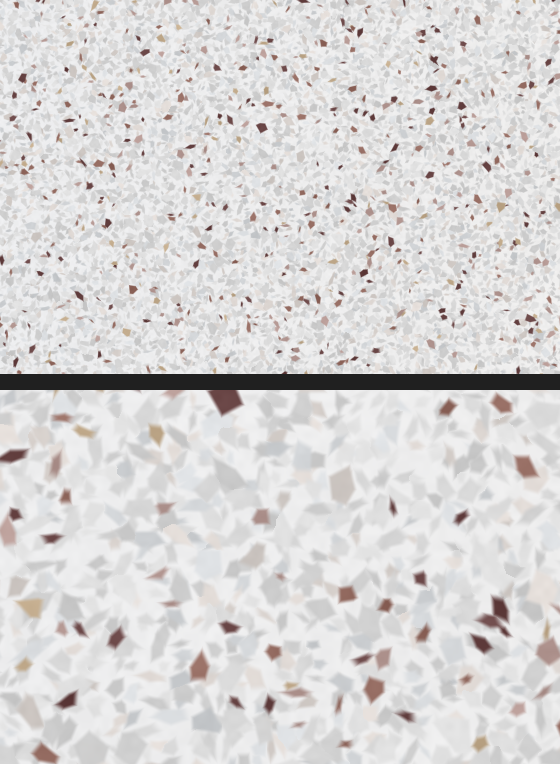
Top: the whole. Bottom: its middle third, enlarged.
A WebGL 2 fragment shader for this texture:

```glsl
#version 300 es
precision highp float;
// Pale terrazzo: dense grey stone chips and sparse red-brown ones set in white cement.

uniform vec2 u_resolution;
out vec4 outColor;

const float TAU = 6.2831853;
const float EDGE_SOFTNESS = 0.0021;
const vec3 CEMENT = vec3(0.932, 0.932, 0.934);

// Integer hash: three random values in 0..1 for a cell and a seed
vec3 hash3(vec2 cell, int seed) {
    uvec3 v = uvec3(ivec3(ivec2(cell), seed)) * 1664525u + 1013904223u;
    v.x += v.y * v.z; v.y += v.z * v.x; v.z += v.x * v.y;
    v ^= v >> 16u;
    v.x += v.y * v.z; v.y += v.z * v.x; v.z += v.x * v.y;
    return vec3(v >> 8u) / 16777216.0;
}

float valueNoise(vec2 p, int seed) {
    vec2 i = floor(p), f = fract(p);
    f = f * f * (3.0 - 2.0 * f);
    float low = mix(hash3(i, seed).x, hash3(i + vec2(1, 0), seed).x, f.x);
    float high = mix(hash3(i + vec2(0, 1), seed).x, hash3(i + vec2(1, 1), seed).x, f.x);
    return mix(low, high, f.y);
}

// Approximate distance to an irregular convex five-sided chip
float chipDistance(vec2 p, vec2 halfSize, float angle, vec2 cell, int seed) {
    float c = cos(angle), s = sin(angle);
    vec2 q = vec2(c * p.x + s * p.y, c * p.y - s * p.x) / halfSize;
    float d = -1.0;
    for (int k = 0; k < 5; k++) {
        vec3 r = hash3(cell, seed + 11 + k);
        float a = (float(k) + 0.65 * r.x) * TAU / 5.0;
        d = max(d, dot(q, vec2(cos(a), sin(a))) - mix(0.6, 1.05, r.y));
    }
    return d * halfSize.y;
}

// One chip per grid cell; returns coverage and two random values of the nearest chip
vec3 chipLayer(vec2 p, float cellSize, float density, int seed) {
    vec2 home = floor(p / cellSize);
    float nearest = 1.0;
    vec2 traits = vec2(0.0);
    for (int y = -1; y <= 1; y++) {
        for (int x = -1; x <= 1; x++) {
            vec2 cell = home + vec2(x, y);
            vec3 place = hash3(cell, seed);
            if (place.z > density) continue;
            vec3 form = hash3(cell, seed + 1);
            vec2 center = (cell + mix(vec2(0.1), vec2(0.9), place.xy)) * cellSize;
            float halfLength = cellSize * mix(0.29, 0.56, form.x);
            vec2 halfSize = halfLength * vec2(1.0, mix(0.35, 0.85, form.y));
            float d = chipDistance(p - center, halfSize, form.z * TAU, cell, seed);
            if (d < nearest) {
                nearest = d;
                traits = hash3(cell, seed + 2).xy;
            }
        }
    }
    return vec3(1.0 - smoothstep(-EDGE_SOFTNESS, EDGE_SOFTNESS, nearest), traits);
}

// Translucent greys with an occasional warm or cool tint
vec3 greyStone(vec2 traits) {
    vec3 grey = vec3(mix(0.895, 0.765, pow(traits.x, 1.35)));
    vec3 warm = vec3(0.015, -0.012, -0.03) * step(0.88, traits.y);
    vec3 cool = vec3(-0.012, 0.0, 0.012) * step(traits.y, 0.15);
    return grey + warm + cool;
}

// Maroon, brown, dusty pink and tan
vec3 redStone(vec2 traits) {
    vec3 color = vec3(0.40, 0.26, 0.26);
    color = mix(color, vec3(0.57, 0.41, 0.37), step(0.30, traits.x));
    color = mix(color, vec3(0.70, 0.59, 0.57), step(0.58, traits.x));
    color = mix(color, vec3(0.75, 0.66, 0.54), step(0.86, traits.x));
    return color + 0.10 * (traits.y - 0.5);
}

vec3 addGrey(vec3 base, vec2 p, float cellSize, float density, int seed) {
    vec3 chip = chipLayer(p, cellSize, density, seed);
    return mix(base, greyStone(chip.yz), chip.x * 0.94);
}

void main() {
    vec2 p = gl_FragCoord.xy / u_resolution.y;

    // Cement with a faint cool-to-warm drift
    float across = gl_FragCoord.x / u_resolution.x - 0.5;
    vec3 color = CEMENT + across * vec3(0.008, 0.003, -0.006);

    // Grey aggregate, fine to coarse
    color = addGrey(color, p, 0.018, 0.85, 100);
    color = addGrey(color, p + 3.7, 0.024, 0.85, 200);
    color = addGrey(color, p + 7.3, 0.031, 0.75, 300);

    // Sparse coloured aggregate in two sizes
    vec3 small = chipLayer(p + 1.9, 0.017, 0.06, 400);
    color = mix(color, redStone(small.yz), small.x);
    vec3 large = chipLayer(p + 5.1, 0.026, 0.105, 500);
    color = mix(color, redStone(large.yz), large.x);

    // Fine mineral mottling
    color += 0.022 * (valueNoise(p * 150.0, 600) - 0.5);
    color += 0.012 * (valueNoise(p * 9.0, 700) - 0.5);

    outColor = vec4(clamp(color, 0.0, 1.0), 1.0);
}
```
